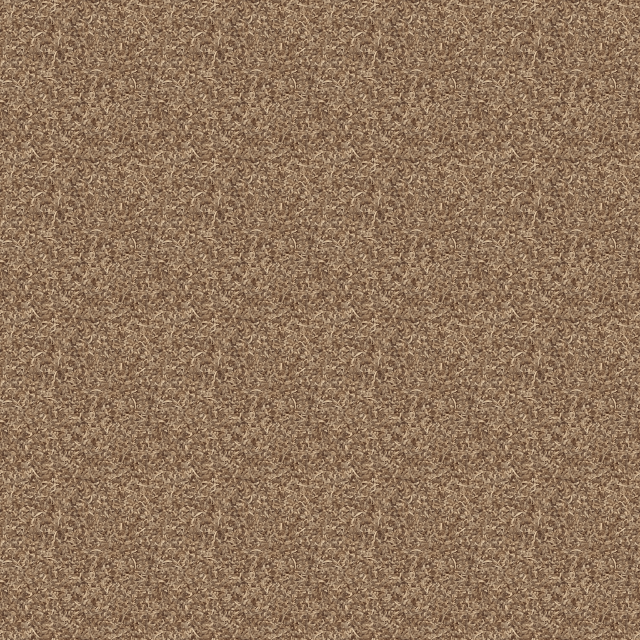
This texture is drawn by a Shadertoy shader. Its source:

```glsl
// Pressed wood-chip board: fine brown grain under layers of tiny shavings.
// Each layer scatters bent, tapered chips over a wrapping grid; their tones
// and soft shadows are gathered in one value and coloured by a brown ramp.

const float REPEATS = 4.0;

// Integer hash: three random values from 0 to 1
vec3 hash3(vec2 cell, float seed) {
    uvec3 v = uvec3(ivec3(cell, seed)) * 1664525u + 1013904223u;
    v.x += v.y * v.z; v.y += v.z * v.x; v.z += v.x * v.y;
    v ^= v >> 16u;
    v.x += v.y * v.z; v.y += v.z * v.x; v.z += v.x * v.y;
    return vec3(v >> 8u) / 16777216.0;
}

// Smooth value noise that wraps after count cells
float wrapNoise(vec2 tile, float count, float seed) {
    vec2 p = tile * count, cell = floor(p), f = fract(p);
    f = f * f * (3.0 - 2.0 * f);
    float a = hash3(mod(cell, count), seed).x;
    float b = hash3(mod(cell + vec2(1, 0), count), seed).x;
    float c = hash3(mod(cell + vec2(0, 1), count), seed).x;
    float d = hash3(mod(cell + vec2(1, 1), count), seed).x;
    return mix(mix(a, b, f.x), mix(c, d, f.x), f.y);
}

// Signed distance to a bent chip with tapered ends
float chipDistance(vec2 q, vec2 halfSize, float bend) {
    float along = q.x / halfSize.x;
    q.y += bend * halfSize.x * (along * along - 0.4);
    float halfWidth = halfSize.y * (1.0 - 0.4 * min(along * along, 1.0));
    return max(abs(q.x) - halfSize.x, abs(q.y) - halfWidth);
}

// Lays one layer of chips over the tone; sizes are in units of the tile
float layChips(float tone, vec2 tile, float count, float seed, vec2 halfSize,
               float share, float bend, vec2 toneRange) {
    float edge = 0.55 * REPEATS / iResolution.y;
    vec2 p = tile * count;
    for (int j = -1; j <= 1; j++)
    for (int i = -1; i <= 1; i++) {
        vec2 cell = floor(p) + vec2(i, j);
        vec2 id = mod(cell, count);
        vec3 place = hash3(id, seed);
        vec3 form = hash3(id, seed + 1.0);
        vec3 look = hash3(id, seed + 2.0);
        if (place.z > share) continue;

        float angle = 6.2832 * form.x, c = cos(angle), s = sin(angle);
        mat2 turn = mat2(c, -s, s, c);
        vec2 q = (p - cell - place.xy) / count;
        vec2 size = halfSize * mix(vec2(0.5, 0.7), vec2(1.4, 1.3), form.yz);
        float curve = bend * (look.y - 0.5);
        float d = chipDistance(turn * q, size, curve);
        float shade = chipDistance(turn * (q + vec2(-0.003, 0.004)), size, curve);

        // Shadow towards the lower right, then the chip itself
        tone -= 0.19 * smoothstep(edge + 0.001, -edge, shade);
        float chipTone = mix(toneRange.x, toneRange.y, look.x);
        chipTone += 0.1 * clamp(q.y / size.y, -1.0, 1.0);
        tone = mix(tone, chipTone, smoothstep(edge, -edge, d));
    }
    return tone;
}

void mainImage(out vec4 fragColor, in vec2 fragCoord) {
    vec2 tile = fract(fragCoord / iResolution.xy * REPEATS);

    // Dusty ground
    float tone = 0.48 + 1.0 * (wrapNoise(tile, 96.0, 1.0) - 0.5);

    // Crumbs, shavings and a few thin pale slivers
    tone = layChips(tone, tile, 56.0, 10.0, vec2(0.0105, 0.0046), 0.9, 0.3, vec2(-0.1, 1.15));
    tone = layChips(tone, tile, 56.0, 20.0, vec2(0.0095, 0.0044), 0.9, 0.3, vec2(-0.05, 1.15));
    tone = layChips(tone, tile, 34.0, 30.0, vec2(0.0165, 0.005), 0.33, 0.5, vec2(0.2, 1.15));
    tone = layChips(tone, tile, 11.0, 40.0, vec2(0.03, 0.0042), 0.4, 0.7, vec2(0.85, 1.3));

    // Fine fibre and broad, faint clumps
    tone += 0.22 * (wrapNoise(tile, 128.0, 2.0) - 0.5);
    tone += 0.06 * (wrapNoise(tile, 5.0, 3.0) - 0.5);
    tone = clamp(tone, -0.3, 1.3);

    // Brown ramp, warmer in its middle, drifting between red and yellow wood
    vec3 color = mix(vec3(0.39, 0.28, 0.21), vec3(0.78, 0.68, 0.56), tone);
    color -= vec3(0.0, 0.02, 0.06) * max(tone * (1.0 - tone), 0.0);
    float drift = wrapNoise(tile, 48.0, 4.0) - 0.5;
    color += drift * vec3(0.02, -0.01, -0.035);
    fragColor = vec4(clamp(color, 0.0, 1.0), 1.0);
}
```
